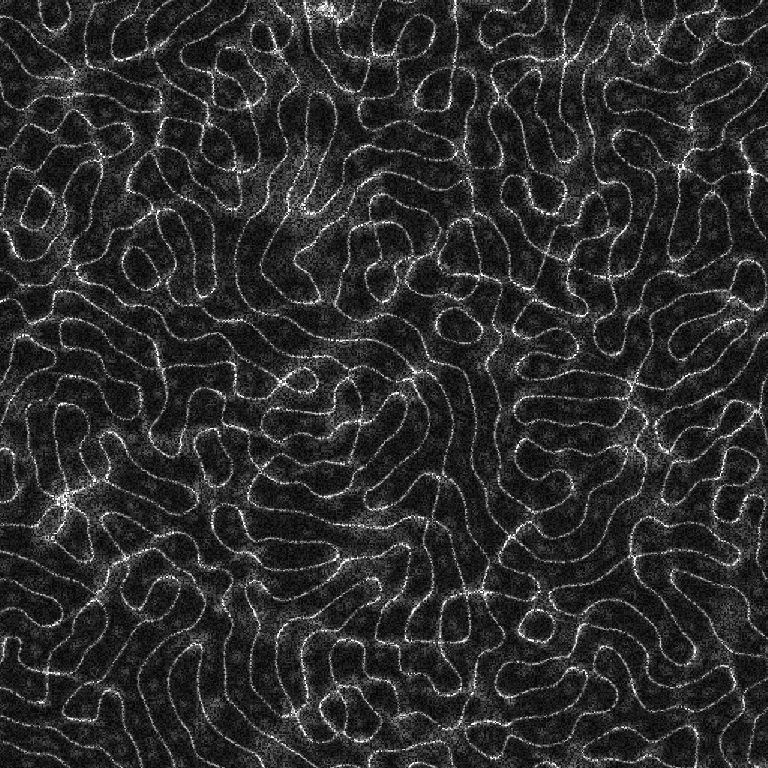
Give the GLSL for this pattern, as a WebGL 2 fragment shader.

```glsl
#version 300 es
precision highp float;
precision highp int;

uniform vec2 u_resolution;
out vec4 fragColor;

// Labyrinth, lengths in canvas units unless noted
const float WAVES = 15.2;          // wavelengths across the canvas
const float REACH = 2.0;           // wavelet radius in wavelengths
const float ANGLE_JITTER = 1.0;    // spread of wavelet directions
const float SLOPE_FLOOR = 2.6;     // keeps lines thin at saddles
const float LINE_WIDTH = 0.0016;
const float HALO_WIDTH = 0.0045;

// Spots and grain
const float SPOT_CELLS = 38.0;
const float GRAIN_CELLS = 512.0;
const float GRAIN_LOW = 0.25;
const float GRAIN_HIGH = 1.75;

// Tones
const vec3 TINT = vec3(1.0);
const float GROUND = 0.082;
const float HAZE = 0.14;
const float SPOT = 0.10;
const float HALO = 0.06;
const float LINE = 0.34;

const float TAU = 6.2831853;

// Three random values in 0..1 for a grid cell
vec3 hash3(vec2 cell, uint seed) {
    uvec3 v = uvec3(ivec3(ivec2(cell), int(seed)));
    v = v * 1664525u + 1013904223u;
    v.x += v.y * v.z;
    v.y += v.z * v.x;
    v.z += v.x * v.y;
    v ^= v >> 16u;
    v.x += v.y * v.z;
    v.y += v.z * v.x;
    v.z += v.x * v.y;
    return vec3(v >> 8u) / 16777216.0;
}

// Slowly turning stripe direction from layered sines
float stripeAngle(vec2 p) {
    return 0.9
        + 1.2 * sin(0.83 * p.x + 0.47 * p.y + 1.3)
        + 1.0 * sin(0.95 * p.y - 0.61 * p.x + 4.1)
        + 0.6 * sin(1.31 * p.x + 1.07 * p.y + 2.2);
}

// Sum of local wavelets: x = wave, y = quadrature, zw = gradient of wave
vec4 labyrinth(vec2 p) {
    vec2 home = floor(p);
    vec4 total = vec4(0.0);
    for (int j = -2; j <= 2; j++) {
        for (int i = -2; i <= 2; i++) {
            vec2 cell = home + vec2(i, j);
            vec3 rnd = hash3(cell, 7u);
            vec2 r = p - cell - rnd.xy;
            float t = max(1.0 - dot(r, r) / (REACH * REACH), 0.0);
            float weight = t * t * t;
            vec2 weightSlope = -6.0 * t * t * r / (REACH * REACH);

            float jitter = hash3(cell, 19u).x - 0.5;
            float angle = stripeAngle(cell + rnd.xy) + ANGLE_JITTER * jitter;
            vec2 k = TAU * vec2(cos(angle), sin(angle));
            float phase = dot(k, r) + TAU * rnd.z;
            float c = cos(phase), s = sin(phase);
            total += vec4(weight * c, weight * s, weightSlope * c - weight * s * k);
        }
    }
    return total;
}

// Cellular noise: distance to the nearest scattered point
float cellular(vec2 p) {
    vec2 home = floor(p);
    float nearest = 4.0;
    for (int j = -1; j <= 1; j++) {
        for (int i = -1; i <= 1; i++) {
            vec2 cell = home + vec2(i, j);
            vec2 r = cell + hash3(cell, 31u).xy - p;
            nearest = min(nearest, dot(r, r));
        }
    }
    return sqrt(nearest);
}

void main() {
    vec2 uv = gl_FragCoord.xy / min(u_resolution.x, u_resolution.y);
    vec4 field = labyrinth(uv * WAVES);

    // Contour line of the wave with a soft halo
    float slope = max(length(field.zw), SLOPE_FLOOR);
    float dist = abs(field.x) / (slope * WAVES);
    float line = exp(-pow(dist / LINE_WIDTH, 2.0));
    float halo = exp(-dist / HALO_WIDTH);

    // Haze around stripe ends, faint spots along stripe centres
    float strength = length(field.xy);
    float haze = 1.0 - smoothstep(0.15, 1.25, strength);
    float centre = smoothstep(0.4, 1.0, abs(field.x) / max(strength, 0.001));
    float spot = centre * (1.0 - smoothstep(0.05, 0.5, cellular(uv * SPOT_CELLS)));

    float tone = GROUND + HAZE * haze + SPOT * spot + HALO * halo
        + LINE * line * (0.9 + 0.4 * haze);

    // Film grain
    float grain = hash3(floor(uv * GRAIN_CELLS), 53u).x;
    tone *= mix(GRAIN_LOW, GRAIN_HIGH, grain);

    fragColor = vec4(TINT * clamp(tone, 0.0, 1.0), 1.0);
}
```
